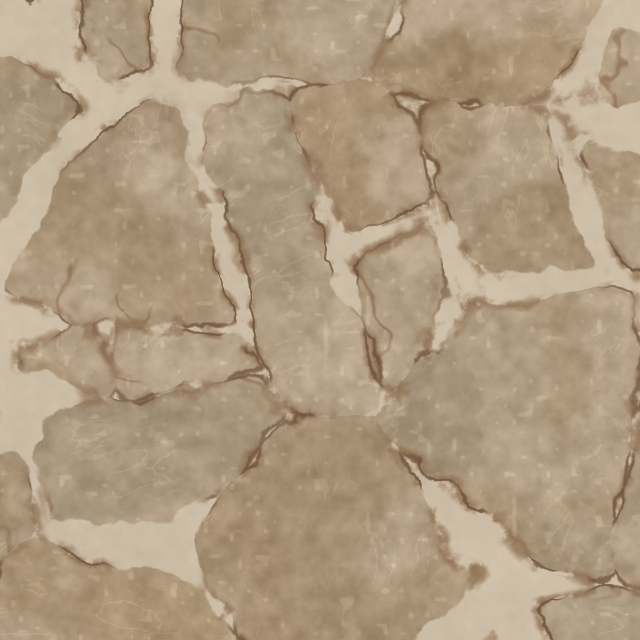
This texture is drawn by a three.js fragment shader. Its source:

```glsl
// Irregular flat stone wall in cream mortar, with rusty cracks along the joints.
varying vec2 vUv;

const vec2 CELLS = vec2(3.0, 2.6);      // stone groups across and up
const float JITTER = 0.72;              // scatter of the group centres
const float SIZE_SPREAD = 0.020;        // large versus small stones
const float SPLIT_CHANCE = 0.55;        // groups cut into narrower stones
const float CORNER_SHARPNESS = 105.0;   // higher is less rounded
const float HALF_JOINT = 0.033;         // widest half width of mortar
const float EDGE_SOFT = 0.0026;
const vec3 MORTAR = vec3(0.802, 0.742, 0.652);
const vec3 GREY_STONE = vec3(0.668, 0.598, 0.500);
const vec3 TAN_STONE = vec3(0.658, 0.566, 0.450);
const vec3 PALE_STONE = vec3(0.722, 0.645, 0.543);
const vec3 RUST = vec3(0.560, 0.440, 0.325);
const vec3 CRACK = vec3(0.420, 0.310, 0.215);

float hash(vec2 p) {
  vec3 q = fract(p.xyx * 0.1031);
  q += dot(q, q.yzx + 33.33);
  return fract((q.x + q.y) * q.z);
}

vec2 hash2(vec2 p) { return vec2(hash(p + 11.0), hash(p + 57.0)); }

float noise(vec2 p) {
  vec2 i = floor(p);
  vec2 f = fract(p);
  f = f * f * (3.0 - 2.0 * f);
  return mix(mix(hash(i), hash(i + vec2(1.0, 0.0)), f.x),
             mix(hash(i + vec2(0.0, 1.0)), hash(i + 1.0), f.x), f.y);
}

float fbm(vec2 p) {
  float sum = 0.0;
  float amp = 0.516;
  for (int i = 0; i < 5; i++) {
    sum += amp * noise(p);
    p = mat2(1.6, 1.2, -1.2, 1.6) * p + 7.3;
    amp *= 0.5;
  }
  return sum;
}

vec2 groupCentre(vec2 id) { return (id + 0.5 + JITTER * (hash2(id) - 0.5)) / CELLS; }

// Weighted squared distance, so that some groups outgrow others.
float reachOf(vec2 p, vec2 id) {
  vec2 d = p - groupCentre(id);
  return dot(d, d) - SIZE_SPREAD * hash(id + 91.0);
}

// Returns the distance to the stone border, and a key for the stone.
vec3 stoneCell(vec2 p) {
  vec2 base = floor(p * CELLS);
  vec2 nearest = base;
  float best = 100.0;
  for (int i = 0; i < 25; i++) {
    vec2 id = base + vec2(mod(float(i), 5.0), floor(float(i) / 5.0)) - 2.0;
    float reach = reachOf(p, id);
    if (reach < best) { best = reach; nearest = id; }
  }
  float sum = 0.0;
  vec2 centre = groupCentre(nearest);
  for (int i = 0; i < 25; i++) {
    vec2 id = base + vec2(mod(float(i), 5.0), floor(float(i) / 5.0)) - 2.0;
    float gap = length(groupCentre(id) - centre);
    if (gap > 0.001) sum += exp(-CORNER_SHARPNESS * (reachOf(p, id) - best) / (2.0 * gap));
  }
  // Cut some groups by a slanted line, and one half again across it.
  vec2 key = nearest;
  if (hash(nearest + 33.0) < SPLIT_CHANCE) {
    vec2 normal = normalize(vec2(1.0, 0.7 * (hash(nearest + 13.0) - 0.5)));
    if (hash(nearest + 71.0) < 0.3) normal = normal.yx;
    vec2 d = p - centre + 0.06 * (hash2(nearest + 3.0) - 0.5);
    float side = dot(d, normal);
    sum += exp(-CORNER_SHARPNESS * abs(side));
    key += 40.0 * step(0.0, side);
    if (side > 0.0 && hash(nearest + 29.0) < 0.5) {
      float across = dot(d, vec2(-normal.y, normal.x));
      sum += exp(-CORNER_SHARPNESS * abs(across));
      key += 20.0 * step(0.0, across);
    }
  }
  return vec3(-log(sum) / CORNER_SHARPNESS, key);
}

vec3 stoneColor(vec2 p, vec2 key) {
  vec2 q = p + 5.0 * hash2(key + 23.0);
  vec3 color = mix(GREY_STONE, TAN_STONE, smoothstep(0.4, 0.9, hash(key + 5.0)));
  color = mix(color, TAN_STONE, 0.7 * smoothstep(0.50, 0.62, fbm(q * 5.0 + 3.0)));
  color = mix(color, PALE_STONE, 0.8 * smoothstep(0.47, 0.62, fbm(q * 7.0 + 19.0)));
  // Split layers, thin rusty seams, pale scratches and flecks.
  color += 0.022 * (smoothstep(0.49, 0.515, fbm(q * 6.0 + 31.0)) - 0.5);
  float seam = 1.0 - smoothstep(0.0, 0.016, abs(fbm(q * 4.0 + 47.0) - 0.48));
  color = mix(color, RUST, 0.7 * seam * smoothstep(0.58, 0.75, noise(q * 9.0)));
  float angle = 6.3 * hash(key + 9.0);
  vec2 along = mat2(cos(angle), sin(angle), -sin(angle), cos(angle)) * q;
  float scratch = 1.0 - smoothstep(0.0, 0.04, abs(fbm(along * vec2(34.0, 13.0)) - 0.5));
  color += 0.045 * scratch * smoothstep(0.5, 0.8, noise(q * 16.0 + 4.0));
  color += 0.06 * smoothstep(0.80, 0.95, noise(q * 75.0));
  return color + 0.09 * (fbm(q * 16.0) - 0.5) + 0.14 * (fbm(q * 48.0) - 0.5);
}

void main() {
  // Bend and roughen the stone outlines.
  vec2 p = vUv + 3.0;
  vec3 cell = stoneCell(p + 0.07 * (vec2(fbm(p * 6.0), fbm(p * 6.0 + 40.0)) - 0.5));
  float joint = HALF_JOINT * smoothstep(0.22, 0.82, noise(p * 5.0 + 8.0));
  float inset = cell.x - joint + 0.032 * (fbm(p * 24.0) - 0.5);
  vec3 mortar = MORTAR + 0.06 * (fbm(p * 8.0) - 0.5) + 0.04 * (fbm(p * 60.0) - 0.5);
  vec3 color = mix(mortar, stoneColor(p, cell.yz), smoothstep(-EDGE_SOFT, EDGE_SOFT, inset));

  // Rust crumbs and broken dark cracks follow parts of the outlines.
  float tight = 1.0 - smoothstep(0.003, 0.012, joint);
  float worn = max(0.9 * tight, smoothstep(0.52, 0.72, noise(p * 8.0 + 70.0)));
  float stain = 1.0 - smoothstep(0.002, 0.016, abs(inset));
  color = mix(color, RUST, 0.8 * stain * worn * smoothstep(0.42, 0.62, fbm(p * 36.0)));
  float line = abs(inset + 0.008 * (noise(p * 30.0) - 0.5));
  float crack = 1.0 - smoothstep(0.0006, 0.0034 + 0.004 * tight * noise(p * 26.0), line);
  color = mix(color, CRACK, 0.8 * crack * worn * smoothstep(0.35, 0.6, noise(p * 19.0)));
  gl_FragColor = vec4(color, 1.0);
}
```
